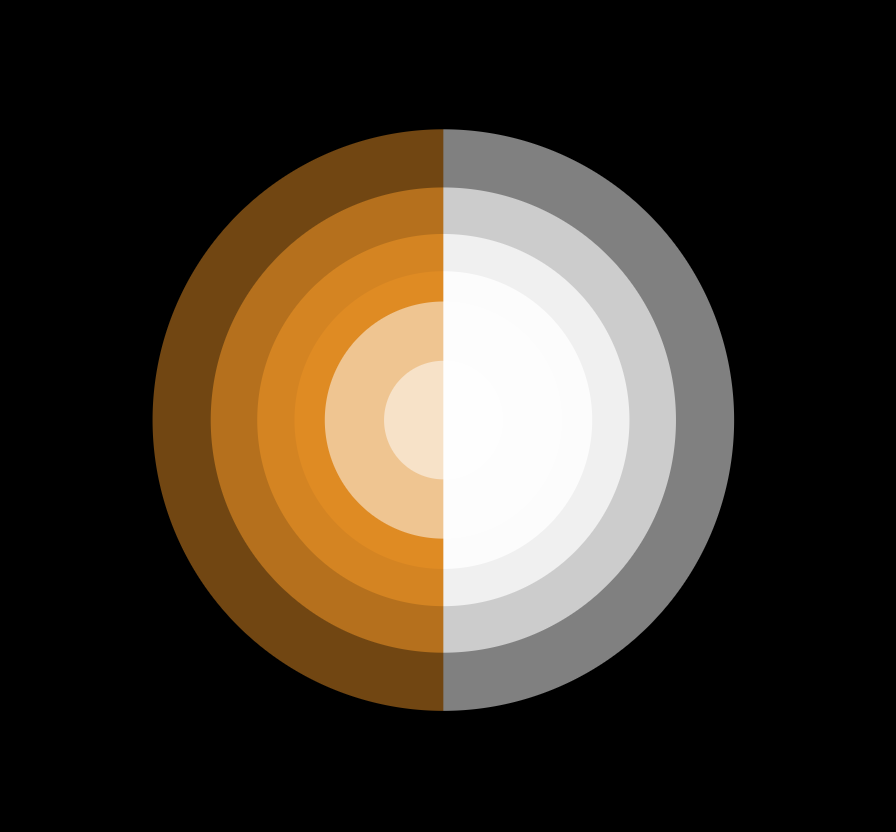
Write a Shadertoy shader that draws this background.

```glsl
// A disc of nested translucent circles on black, split down the middle into
// an amber half and a white half. Four tinted discs shrink by a fixed ratio
// and grow more opaque; two half-transparent white discs lighten the core.
#define CENTER vec2(0.4948, 0.4951)  // fraction of the canvas
#define OUTER_RADIUS 0.3495          // in canvas heights
#define SHRINK 0.8
#define CORE_RADIUS 0.1425
#define CORE_OPACITY 0.5
#define AMBER vec3(0.885, 0.55, 0.14)
#define WHITE vec3(1.0)

// Smooth coverage of the region where the signed distance is negative.
float coverage(float signedDist, float pixel) {
    return clamp(0.5 - signedDist / pixel, 0.0, 1.0);
}

void mainImage(out vec4 fragColor, in vec2 fragCoord) {
    float pixel = 1.0 / iResolution.y;
    vec2 p = (fragCoord - CENTER * iResolution.xy) * pixel;
    float dist = length(p);

    // Left half amber, right half white.
    vec3 tint = mix(WHITE, AMBER, coverage(p.x, pixel));
    vec3 color = vec3(0.0);

    // Tinted discs, from the widest inward.
    float radius = OUTER_RADIUS;
    float opacity = 0.5;
    for (int i = 0; i < 4; i++) {
        color = mix(color, tint, opacity * coverage(dist - radius, pixel));
        radius *= SHRINK;
        opacity += 0.1;
    }

    // Pale core discs, each half the size of the last.
    radius = CORE_RADIUS;
    for (int i = 0; i < 2; i++) {
        color = mix(color, WHITE, CORE_OPACITY * coverage(dist - radius, pixel));
        radius *= 0.5;
    }

    fragColor = vec4(color, 1.0);
}
```
